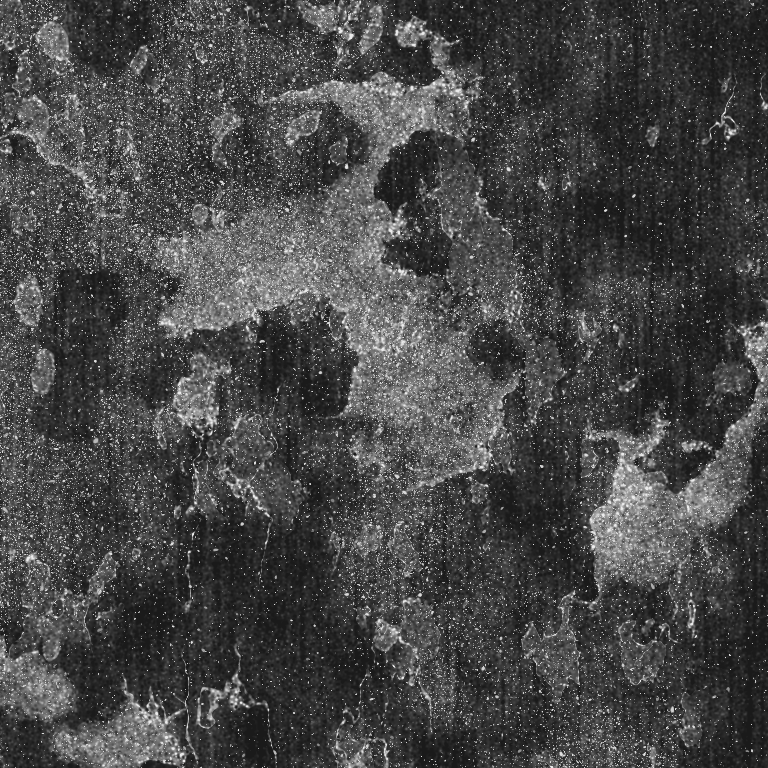
This texture is drawn by a three.js fragment shader. Its source:

```glsl
varying vec2 vUv;

// Tones
const float BARE_TONE = 0.142;
const float DUSTY_TONE = 0.225;
const float FLAKE_TONE = 0.39;
const float RIM_TONE = 0.70;
const float SPECK_TONE = 0.90;

// Feature sizes, in repeats across the canvas
const vec2 REGION_SCALE = vec2(4.2, 3.8);
const vec2 BARE_SCALE = vec2(6.0, 5.0);
const vec2 VEIN_SCALE = vec2(4.3, 4.8);
const vec2 DRIP_SCALE = vec2(11.0, 6.0);
const vec2 CRACK_SCALE = vec2(13.0, 5.5);
const vec2 STREAK_SCALE = vec2(210.0, 10.0);
const float CHIP_SCALE = 9.0;
const float GRAIN_SCALE = 290.0;
const float SPECK_SCALE = 105.0;

// Amounts
const float VEIN_WIDTH = 0.62;
const float VEIN_CUT = 0.11;
const float DRIP_LEVEL = 0.62;
const float CRACK_WIDTH = 0.07;
const float CHIP_SHARE = 0.18;
const float GRAIN_AMOUNT = 0.5;
const float STREAK_AMOUNT = 0.3;

// Turns the octaves and speck layers off the axes
const mat2 TURN = mat2(0.8, 0.6, -0.6, 0.8);

vec3 hash3(vec2 p) {
  vec3 q = fract(p.xyx * vec3(0.1031, 0.1030, 0.0973));
  q += dot(q, q.yzx + 33.33);
  return fract((q.xxy + q.yzz) * q.zyx);
}

// Cellular noise: a signed round bump at a random point of each cell
float cellNoise(vec2 p) {
  vec2 cell = floor(p);
  vec2 local = p - cell;
  float sum = 0.0;
  for (int y = -1; y <= 1; y++) {
    for (int x = -1; x <= 1; x++) {
      vec2 offset = vec2(float(x), float(y));
      vec3 h = hash3(cell + offset);
      vec2 d = offset + h.xy - local;
      float bump = max(1.0 - dot(d, d), 0.0);
      sum += (2.0 * h.z - 1.0) * bump * bump * bump;
    }
  }
  return sum;
}

float fbm(vec2 p) {
  float sum = 0.0;
  float gain = 1.0;
  for (int i = 0; i < 5; i++) {
    sum += gain * cellNoise(p);
    p = 2.0 * TURN * p + 17.3;
    gain *= 0.5;
  }
  return sum;
}

// Stretched features keep their direction, so the octaves are not turned
float straightFbm(vec2 p) {
  return cellNoise(p) + 0.5 * cellNoise(p * 2.1 + 31.7)
    + 0.27 * cellNoise(p * 4.3 + 67.1) + 0.15 * cellNoise(p * 8.9 + 11.9);
}

// Sharp uneven dots: x is coverage, y is a random brightness
vec2 specks(vec2 p, float density) {
  vec2 cell = floor(p);
  vec3 h = hash3(cell + 5.0);
  vec3 k = hash3(cell + 371.0);
  float radius = mix(0.12, 0.29, k.x * k.x);
  vec2 d = p - cell - mix(vec2(0.3), vec2(0.7), h.xy);
  d *= mix(vec2(0.75, 1.4), vec2(1.4, 0.75), k.z);
  float spot = 1.0 - smoothstep(radius * 0.5, radius * 1.25, length(d));
  return vec2(spot * step(h.z, density), k.y);
}

// Small ragged chips: x is fill, y is rim
vec2 chips(vec2 p, float wobble) {
  vec2 cell = floor(p);
  vec3 h = hash3(cell + 143.0);
  vec3 k = hash3(cell + 59.0);
  vec2 d = p - cell - mix(vec2(0.3), vec2(0.7), h.xy);
  d.x += d.y * (k.y - 0.7);
  d.y *= mix(0.45, 1.0, k.z);
  float edge = mix(0.04, 0.15, k.x) - length(d) + 0.08 * wobble;
  float rim = 1.0 - smoothstep(0.005, 0.026, abs(edge));
  return vec2(smoothstep(-0.01, 0.015, edge), rim) * step(h.z, CHIP_SHARE);
}

void main() {
  vec2 p = vUv;
  float grain = cellNoise(TURN * p * GRAIN_SCALE);
  float mottle = fbm(p * 15.0 + 40.0);
  float streak = cellNoise(p * STREAK_SCALE + 80.0);
  float region = fbm(p * REGION_SCALE + 120.0);
  vec2 jag = vec2(cellNoise(p * 85.0 + 3.0), cellNoise(p * 85.0 + 51.0));
  vec2 warped = p + 0.009 * vec2(mottle, cellNoise(p * 38.0 + 9.0)) + 0.003 * jag;

  // Broad veins, crisp on one side and dusty on the other
  float bend = fbm(warped * VEIN_SCALE + 201.0);
  float vein = VEIN_WIDTH * cellNoise(p * 4.6 + 260.0) - VEIN_CUT - abs(bend);
  float crisp = smoothstep(-0.03, 0.03, bend);
  float veinFill = smoothstep(0.0, mix(0.1, 0.025, crisp), vein);
  float veinRim = mix(0.25, 1.0, crisp) * (1.0 - smoothstep(0.01, 0.05, abs(vein)));

  // Ground: bare dark areas, dust, vertical wear
  float bare = smoothstep(0.2, 0.4, fbm(p * BARE_SCALE + 310.0));
  float dust = smoothstep(-0.75, 0.85, region + 0.4 * mottle);
  dust = dust * (1.0 - 0.75 * bare) + 0.3 * smoothstep(-0.1, 0.0, vein);
  float tone = mix(BARE_TONE, DUSTY_TONE, dust);
  tone *= 1.0 + STREAK_AMOUNT * streak + 0.25 * mottle;

  // Ragged drips, wide then narrow
  float worn = smoothstep(-0.35, 0.0, region) * (1.0 - 0.8 * bare);
  float dripFill = 0.0;
  float dripRim = 0.0;
  vec2 dripScale = DRIP_SCALE;
  float rimWidth = 0.055;
  for (int i = 0; i < 2; i++) {
    float drip = straightFbm(warped * dripScale + 402.0) - DRIP_LEVEL;
    dripFill = max(dripFill, worn * smoothstep(0.0, 0.08, drip));
    dripRim = max(dripRim, worn * (1.0 - smoothstep(0.01, rimWidth, abs(drip))));
    dripScale *= 2.2;
    rimWidth *= 1.8;
  }

  // Thin cracks and scattered chips
  float crack = abs(straightFbm(warped * CRACK_SCALE + 505.0));
  float crackZone = smoothstep(0.15, 0.3, cellNoise(p * vec2(7.0, 5.0) + 560.0));
  float crackLine = crackZone * (1.0 - smoothstep(0.01, CRACK_WIDTH, crack));
  vec2 chip = chips(warped * CHIP_SCALE, mottle);

  tone = mix(tone, FLAKE_TONE * 0.85, 0.75 * dripFill);
  tone = mix(tone, FLAKE_TONE + 0.1 * mottle, 0.75 * chip.x);
  tone = mix(tone, FLAKE_TONE + 0.1 * crisp + 0.1 * mottle, 0.9 * veinFill);
  float rim = max(max(0.8 * dripRim, 0.85 * veinRim), max(0.9 * crackLine, 0.6 * chip.y));
  tone = mix(tone, RIM_TONE, rim * clamp(0.7 + 0.6 * grain + 0.4 * mottle, 0.0, 1.0));
  tone *= exp(GRAIN_AMOUNT * grain);

  // Scattered specks, finer and denser with each layer
  vec2 speckPoint = TURN * p * SPECK_SCALE + 13.0;
  float density = 0.03 + 0.27 * dust * dust + 0.1 * veinFill;
  for (int i = 0; i < 5; i++) {
    vec2 speck = specks(speckPoint + 0.35 * jag, density);
    tone = mix(tone, max(tone, SPECK_TONE * mix(0.45, 1.0, speck.y)), speck.x);
    speckPoint = 1.33 * TURN * speckPoint + 41.0;
    density *= 1.25;
  }

  gl_FragColor = vec4(vec3(clamp(tone, 0.1, 0.92)), 1.0);
}
```
